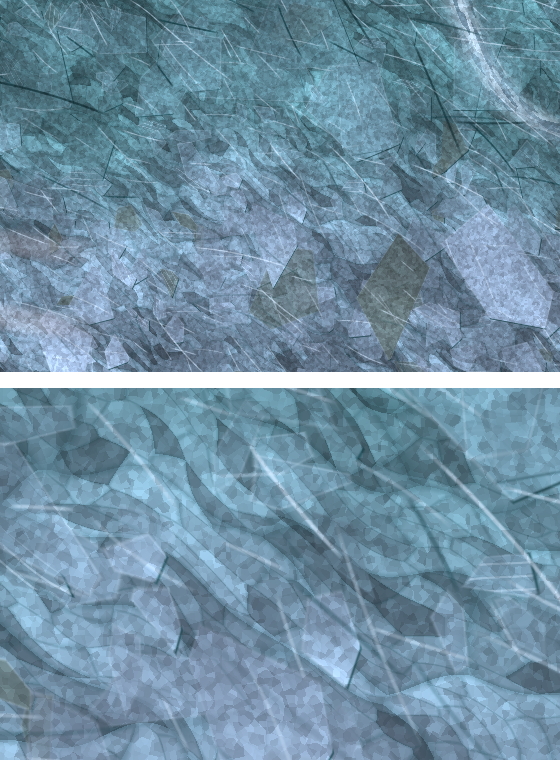
Top, the full canvas; bottom, a detail of the centre.
This texture is drawn by a Shadertoy shader. Its source:

```glsl
#define DEEP vec3(0.08, 0.24, 0.27)
#define TEAL vec3(0.29, 0.45, 0.49)
#define SLATE vec3(0.39, 0.49, 0.57)
#define AQUA vec3(0.42, 0.59, 0.67)
#define PALE vec3(0.56, 0.66, 0.78)
#define OLIVE vec3(0.32, 0.39, 0.38)
#define FROST vec3(0.72, 0.80, 0.87)
#define SHARD_LAYERS 6
#define SOFTNESS 0.0018
#define GRAIN 0.17
#define CONTRAST 1.18

vec4 hash4(vec2 p) {
    vec4 q = fract(p.xyxy * vec4(0.1031, 0.1030, 0.0973, 0.1099));
    q += dot(q, q.wzxy + 33.33);
    return fract((q.xxyz + q.yzzw) * q.zywx);
}
vec2 rotate(vec2 p, float a) {
    return vec2(cos(a) * p.x + sin(a) * p.y, cos(a) * p.y - sin(a) * p.x);
}
// Cellular noise: tone of the cell, distance to its border
vec2 facets(vec2 p) {
    float nearest = 9.0, second = 9.0, tone = 0.0;
    for (int i = 0; i < 9; i++) {
        vec2 cell = floor(p) + vec2(i % 3 - 1, i / 3 - 1);
        vec4 h = hash4(cell);
        float d = length(cell + h.xy - p);
        if (d < nearest) { second = nearest; nearest = d; tone = h.z; }
        else second = min(second, d);
    }
    return vec2(tone, second - nearest);
}
// Share of teal over blue, rising to the top
float tealness(vec2 p) {
    float wave = sin(p.x * 5.0 + 1.0) * 0.06 + sin(p.x * 11.0 + p.y * 8.0) * 0.05;
    return smoothstep(0.25, 0.8, p.y + wave);
}
// Crushed glass beneath the large pieces
vec3 rubble(vec2 p) {
    vec2 w = p + 0.02 * sin(p.yx * vec2(13.0, 17.0)) + 0.008 * sin(p.yx * 47.0);
    vec2 coarse = facets(rotate(w, -0.5) * vec2(5.0, 13.0));
    vec2 fine = facets(rotate(w, -0.7) * vec2(16.0, 50.0));
    vec3 col = mix(SLATE, TEAL, tealness(p)) * (0.66 + 0.3 * coarse.x + 0.38 * fine.x);
    return mix(col, DEEP, 0.2 * (1.0 - smoothstep(0.0, 0.12, min(coarse.y, fine.y))));
}
// Irregular five-sided piece; cut = distance to its first side
float shardDistance(vec2 q, vec4 r, out float cut) {
    float d = -9.0;
    for (int i = 4; i >= 0; i--) {
        float k = float(i);
        float a = 1.2566 * (k + 0.5 * fract(r.x * (3.7 + 5.3 * k) + r.y));
        cut = dot(q, vec2(cos(a), sin(a))) - 0.17 - 0.36 * fract(r.z * (7.1 + 3.9 * k) + r.w);
        d = max(d, cut);
    }
    return d;
}
vec3 shards(vec3 col, vec2 p, float scale, float seed, float density) {
    vec2 g = p * scale;
    float soft = SOFTNESS * scale, cut;
    for (int i = 0; i < 9; i++) {
        vec2 cell = floor(g) + vec2(i % 3 - 1, i / 3 - 1);
        vec4 h = hash4(cell + seed), r = hash4(cell + seed + 71.0);
        if (h.w > density) continue;
        vec2 center = cell + h.xy, q = rotate(g - center, -0.9 + 2.2 * (h.z - 0.5));
        float d = shardDistance(q * vec2(1.0, 1.0 + 1.5 * r.y), r, cut);
        float inside = 1.0 - smoothstep(-soft, soft, d);
        float teal = tealness(center / scale);
        vec3 tint = mix(mix(SLATE * 0.85, PALE, sqrt(r.x)), mix(TEAL * 0.85, AQUA, r.x), teal);
        tint = mix(tint, OLIVE, 0.9 * step(0.89, r.w)) * (1.0 + 0.25 * q.x);
        col = mix(col, tint, inside * mix(0.78, 0.45, teal) * (0.5 + 0.6 * r.z));
        // Hairlines on some pieces, bright rims, one dark side
        float lines = smoothstep(0.75, 1.0, sin(q.y * 55.0 + 2.0 * sin(q.x * 4.0)));
        col = mix(col, FROST, inside * lines * 0.3 * step(0.82, r.y));
        float rim = 1.0 - smoothstep(0.0, 2.0 * soft, abs(d));
        float dark = rim * (1.0 - smoothstep(0.0, 2.5 * soft, abs(cut)));
        col = mix(col, FROST, 0.25 * rim * r.x);
        col = mix(col, DEEP, 0.7 * dark * step(0.4, r.z));
    }
    return col;
}
// Coverage of scattered, slightly bent, tapering lines
float strokes(vec2 p, float scale, float seed, float density, float width) {
    vec2 g = p * scale;
    float cover = 0.0;
    for (int i = 0; i < 9; i++) {
        vec2 cell = floor(g) + vec2(i % 3 - 1, i / 3 - 1);
        vec4 h = hash4(cell + seed), r = hash4(cell + seed + 37.0);
        vec2 q = rotate(g - cell - h.xy, -0.6 + 1.3 * (h.z - 0.5));
        q.y += (r.x - 0.5) * 0.25 * q.x * q.x;
        float taper = 1.0 - smoothstep(0.6, 1.0, abs(q.x) / (0.3 + 0.6 * r.y));
        float line = 1.0 - smoothstep(0.3 * width, width + SOFTNESS, abs(q.y) / scale);
        cover = max(cover, line * taper * step(h.w, density) * (0.5 + 0.5 * r.z));
    }
    return cover;
}
// Crumpled clear film sweeping down the upper right
vec3 film(vec3 col, vec2 p) {
    float fall = exp(8.0 * (1.235 - p.x));
    float d = (p.y - 0.6 - 0.4 * fall) / sqrt(1.0 + 10.24 * fall * fall);
    float folds = facets(vec2(d * 130.0, p.y * 17.0 - p.x * 9.0)).x;
    return mix(col, mix(SLATE, FROST, folds), 0.75 * exp(-d * d / 0.0012));
}
void mainImage(out vec4 fragColor, in vec2 fragCoord) {
    vec2 p = fragCoord / iResolution.y;
    float teal = tealness(p);
    vec3 col = rubble(p);
    // Small debris first, broad panes last
    for (int i = 0; i < SHARD_LAYERS; i++) {
        float k = float(i);
        col = shards(col, p, 13.0 * pow(0.72, k), 19.0 * k + 5.0, 0.46 - 0.02 * k);
    }
    // Warm bands at the lower left
    float bands = smoothstep(0.1, 1.0, sin(p.y * 31.0 + 0.9 * sin(p.x * 6.0) + 3.2));
    float corner = (1.0 - smoothstep(0.1, 0.32, p.x)) * (1.0 - smoothstep(0.36, 0.48, p.y));
    col = film(mix(col, vec3(0.57, 0.58, 0.63), 0.45 * bands * corner), p);
    // Broad light and shade
    col *= 1.0 + 0.13 * sin(p.x * 8.0 + 2.0 * sin(p.y * 6.0)) * sin(p.y * 9.0 + 2.0 * sin(p.x * 5.0));
    // Dark glass edges and bright scratches
    col = mix(col, DEEP * 0.7, strokes(p, 2.8, 11.0, 0.5, 0.003) * mix(0.2, 1.0, teal));
    col = mix(col, DEEP, strokes(p, 7.0, 83.0, 0.5, 0.002) * mix(0.3, 0.8, teal));
    col = mix(col, FROST, 0.6 * strokes(p, 6.0, 47.0, 0.5, 0.0013));
    col = mix(col, FROST, 0.5 * strokes(p, 13.0, 29.0, 0.5, 0.0011));
    // Fine dust, then exposure
    float dust = facets(p * 85.0).x + facets(rotate(p, 0.7) * 150.0).x - 1.0;
    col *= 1.0 + GRAIN * dust;
    col = vec3(0.405, 0.527, 0.606) + (col - vec3(0.365, 0.487, 0.555)) * CONTRAST;
    fragColor = vec4(clamp(col, 0.0, 1.0), 1.0);
}
```
